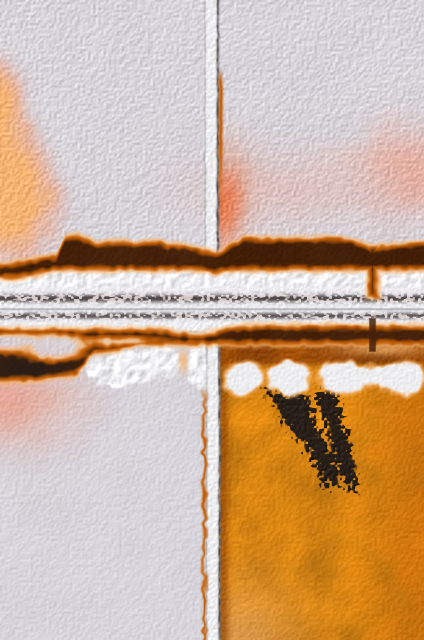
Give the GLSL for this texture, as a WebGL 2 fragment shader.

```glsl
#version 300 es
precision highp float;
uniform vec2 u_resolution;
out vec4 color;

const vec3 SALT = vec3(.84, .83, .855), CRUST = vec3(.93, .93, .94);
const vec3 PINK = vec3(.92, .61, .52), PEACH = vec3(.97, .7, .42);
const vec3 AMBER = vec3(.83, .51, .07), RUST = vec3(.76, .37, .03);
const vec3 BROWN = vec3(.27, .13, .04), TAR = vec3(.14, .11, .1);

float hash(vec2 p) {
  vec3 q = fract(p.xyx * vec3(.1031, .103, .0973));
  q += dot(q, q.yzx + 33.33);
  return fract((q.x + q.y) * q.z);
}
float noise(vec2 p) {
  vec2 i = floor(p), f = fract(p);
  f *= f * (3. - 2. * f);
  return mix(mix(hash(i), hash(i + vec2(1, 0)), f.x),
    mix(hash(i + vec2(0, 1)), hash(i + 1.), f.x), f.y);
}
float fbm(vec2 p) {
  float sum = 0., amp = .5;
  for (int i = 0; i < 5; i++, amp *= .5) {
    sum += amp * noise(p);
    p = mat2(1.6, 1.2, -1.2, 1.6) * p + 7.3;
  }
  return sum;
}
float relief(vec2 p) { return noise(p) - noise(p + .5); }
float ramp(float a, float b, float x) { return smoothstep(a, b, x); }
float fill(float d, float soft) { return 1. - ramp(-soft, soft, d); }
float bump(float x, float c, float w) { x = (x - c) / w; return exp(-x * x); }
float glow(vec2 p, vec2 c, vec2 r) { p = (p - c) / r; return exp(-dot(p, p)); }
float oval(vec2 p, vec2 c, vec2 r) { return (length((p - c) / r) - 1.) * min(r.x, r.y); }
float taper(vec2 p, vec2 a, vec2 b, float ra, float rb) {
  float h = clamp(dot(p - a, b - a) / dot(b - a, b - a), 0., 1.);
  return length(p - mix(a, b, h)) - mix(ra, rb, h);
}
// Brine with a halo, a bright rim and a dark core
vec3 brine(vec3 col, float d, vec3 core, float soft) {
  col = mix(col, PEACH, .75 * (1. - ramp(0., .07, d)));
  col = mix(col, RUST, fill(d, soft + .012));
  return mix(col, core, fill(d + .045, soft + .02));
}
float upperChannel(float x, float y) {
  float top = 3.18 - .1 * ramp(0., .65, x) - .24 * ramp(.66, .8, x) + .07 * ramp(.9, 1.2, x)
    + .07 * ramp(1.9, 2.4, x) + .06 * bump(x, 2.6, .1) - .12 * ramp(2.65, 2.95, x)
    + .08 * ramp(4.1, 4.5, x) + .05 * bump(x, 4.48, .08) - .03 * ramp(4.7, 5.1, x);
  top += .04 * (.5 - abs(sin(x * 7.5 + .6))) * bump(x, 1.9, 1.1);
  return max(top - y, y - 3.34 + .1 * ramp(.1, .8, x) - .04 * bump(x, 2.58, .1));
}
float lowerChannel(vec2 p) {
  float x = p.x, top = 3.95 + .06 * bump(x, 2.35, .35) - .04 * ramp(2.5, 2.9, x);
  float bottom = 4.57 - .07 * ramp(.3, .9, x) - .26 * ramp(.88, 1.15, x) - .11 * ramp(1.2, 1.7, x);
  float island = min(oval(p, vec2(.1, 4.11), vec2(.55, .1)), oval(p, vec2(.64, 4.16), vec2(.36, .15)));
  island = min(island, oval(p, vec2(1.42, 4.1), vec2(.28, .035)));
  return max(max(top - p.y, p.y - bottom), -island);
}
// Pale salt basins with warm stains
vec3 basins(vec2 p, float warp) {
  vec2 q = p + (warp - .5) * .3;
  vec3 col = SALT + .03 * (warp - .5);
  float warm = glow(q, vec2(.1, 2.35), vec2(.52, .65)) + .8 * glow(q, vec2(-.1, 1.25), vec2(.38, .5));
  col = mix(col, PINK, .55 * ramp(.05, .45, warm));
  col = mix(col, PEACH, .9 * ramp(.2, .75, warm));
  col = mix(col, PINK, .65 * glow(q, vec2(5., 2.05), vec2(.65, .5)));
  col = mix(col, PINK, .3 * glow(q, vec2(3.4, 2.25), vec2(1.2, .5)));
  float wedge = ramp(2.58, 2.64, p.x) * glow(q, vec2(2.64, 2.4), vec2(.3, .55));
  col = mix(col, vec3(.91, .46, .28), .9 * wedge);
  return mix(col, PINK, .75 * glow(q, vec2(.1, 4.8), vec2(.75, .5)));
}
// Amber pool with dark silt and a row of salt heaps
vec3 pool(vec2 p, float warp, float soft) {
  vec3 col = mix(AMBER * (.8 + .4 * warp), RUST, .45 * ramp(4.1, 5.2, p.x + warp - .5));
  col = mix(col, vec3(.87, .64, .4), .65 * glow(p, vec2(2.85, 7.7), vec2(.7)));
  col = mix(col, RUST * .75, .7 * bump(p.x, 2.68, .07));
  col = mix(col, mix(BROWN, RUST, .35 + warp * .6), fill(p.y - 4.38, .06));
  col = mix(col, PEACH, .7 * glow(p, vec2(4.6, 4.2), vec2(.5, .07)));
  float silt = min(taper(p, vec2(3.58, 4.95), vec2(4., 5.74), .2, .07),
    taper(p, vec2(3.94, 4.87), vec2(4.25, 5.9), .2, .04));
  silt = min(silt, taper(p, vec2(3.2, 4.7), vec2(3.5, 4.92), .04, .07));
  silt += (noise(p * 32.) - .5) * .15 + (warp - .5) * .25;
  col = mix(col, TAR, .97 * fill(silt, soft + .015));
  float heap = oval(p, vec2(4.42, 4.5), vec2(.2, .1));
  for (float k = 0.; k < 4.; k++)
    heap = min(heap, oval(p, vec2(2.92 + .5 * k + .045 * k * k, 4.54), vec2(.23 + .015 * k, .19)));
  heap += (noise(p * 9.) - .5) * .07;
  return mix(mix(col, PEACH, .8 * fill(heap - .025, .03)), CRUST, fill(heap, soft + .01));
}
void main() {
  float soft = 7.68 / u_resolution.y;
  vec2 p = vec2(0, 7.68) + gl_FragCoord.xy * soft * vec2(1, -1);
  float warp = fbm(p * 2.6), rough = (noise(p * 14.) - .5) * .035;
  float grain = relief(p * 32.), lower = ramp(3.8, 4.2, p.y);
  vec3 col = basins(p, warp) + grain * mix(.14, .08, lower);
  // Heaps left of the crossing, pool at right
  float heaps = min(oval(p, vec2(1.45, 4.42), vec2(.4, .22)), oval(p, vec2(1.9, 4.34), vec2(.32, .18)));
  heaps = min(heaps, oval(p, vec2(2.42, 4.4), vec2(.19, .28))) + rough * 2.;
  col = mix(col, CRUST + relief(p * 13.) * .2 + grain * .1, fill(heaps, .03));
  col = mix(col, PEACH, .8 * glow(p, vec2(2.2, 4.33), vec2(.05, .13)));
  col = mix(col, pool(p, warp, soft) + grain * .08, fill(max(2.64 - p.x, 4.08 - p.y), soft));
  // Causeway with a shaded side and rusty margins
  float side = p.x - mix(2.53, 2.55, lower) + rough * .4;
  col = mix(col, CRUST + grain * .12, fill(abs(side) - .085, .02));
  float shade = bump(side, .085, .018) + .35 * bump(side, -.07, .015);
  col = mix(col, vec3(.3, .27, .27), min(1., shade * (.45 + .6 * noise(p * 25.))));
  float seep = bump(side, .12, .025) * ramp(.8, 1., p.y) * (1. - ramp(1.7, 2.7, p.y));
  seep += bump(side + rough, -.1, .022) * ramp(4.6, 4.8, p.y) * (.4 + warp);
  col = mix(col, RUST, min(seep, 1.));
  // Bank, tracks and speckled verges
  vec3 bank = CRUST + relief(p * 17.) * .18 * fill(p.y - 3.44, .04) + grain * .1;
  col = mix(col, bank, fill(abs(p.y - 3.615) - .355, soft));
  float speck = ramp(.3, .65, noise(p * vec2(30, 42)));
  float verge = min(1., bump(p.y, 3.58, .05) + .9 * bump(p.y, 3.79, .04));
  col = mix(col, mix(vec3(.7, .57, .53), vec3(.23, .2, .21), speck), verge * (.4 + .5 * speck));
  col = mix(col, vec3(.5), .55 * bump(p.y, 3.71, .012));
  // Channels, sluice and culvert
  vec3 core = BROWN + (warp - .5) * .05 + grain * .03;
  float sluice = max(abs(p.x - 4.47) - .055, abs(p.y - 3.26) - .3);
  col = brine(col, min(upperChannel(p.x, p.y), sluice) + rough, core, soft);
  core = mix(core, TAR, .8 * glow(p, vec2(.35, 4.42), vec2(.65, .25)));
  col = brine(col, lowerChannel(p) + rough, core, soft);
  float culvert = max(abs(p.x - 4.47) - .04, abs(p.y - 4.02) - .2);
  color = vec4(clamp(mix(col, BROWN, .85 * fill(culvert, soft)), 0., 1.), 1);
}
```
